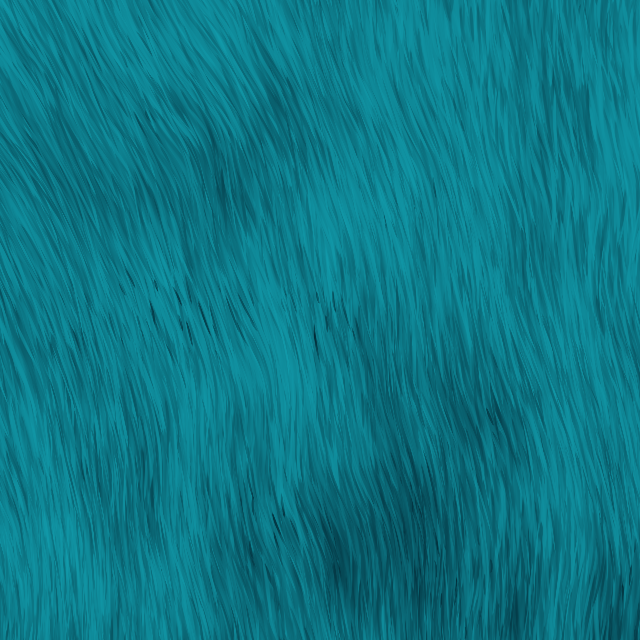
A three.js fragment shader for this texture:

```glsl
// Dense teal fur combed downward, leaning to the right in the upper left.
// Fine tapered hairs are scattered in coordinates bent along the coat's flow,
// then laid over stretched gradient noise, soft shading and dark partings.

#define HAIR_LAYERS 7
#define HAIR_CELL vec2(0.014, 0.085)
#define HAIR_WIDTH 0.0030
#define HAIR_TILT 0.27
#define HAIR_CONTRAST 0.98
#define FIBRE_CONTRAST 0.40
#define CLUMP_CONTRAST 0.36
#define SHADE_CONTRAST 0.38
#define PARTING_DEPTH 0.80
#define BASE_TONE 0.79
#define SHADOW_TEAL vec3(0.02, 0.26, 0.31)
#define LIT_TEAL vec3(0.06, 0.55, 0.61)

varying vec2 vUv;

vec3 hash3(vec2 p) {
  vec3 q = fract(p.xyx * vec3(0.1031, 0.1030, 0.0973));
  q += dot(q, q.yxz + 33.33);
  return fract((q.xxy + q.yzz) * q.zyx);
}

float cornerRamp(vec2 cell, vec2 f, vec2 o) {
  float angle = 6.2832 * hash3(cell + o + 71.0).x;
  return dot(vec2(cos(angle), sin(angle)), f - o);
}

float gradientNoise(vec2 p) {
  vec2 cell = floor(p);
  vec2 f = fract(p);
  vec2 s = f * f * f * (f * (f * 6.0 - 15.0) + 10.0);
  vec2 e = vec2(1.0, 0.0);
  float low = mix(cornerRamp(cell, f, e.yy), cornerRamp(cell, f, e.xy), s.x);
  float high = mix(cornerRamp(cell, f, e.yx), cornerRamp(cell, f, e.xx), s.x);
  return mix(low, high, s.y);
}

// Bends the canvas so that hairs follow lines of constant x.
vec2 combedCoords(vec2 p) {
  float lean = 0.10 * p.y + 0.22 * p.y * p.y * (1.0 - p.x);
  lean += 0.038 * gradientNoise(p * 3.0 + 4.0);
  lean += 0.010 * gradientNoise(p * vec2(9.0, 6.0) + 17.0);
  return vec2(p.x + lean, p.y);
}

// Coverage of one tapered, slightly curved hair; t runs -1 to 1 along it.
float hairMask(vec2 d, float halfLength, float width, vec3 rnd, out float t) {
  t = d.y / halfLength;
  float taper = max(0.0, 1.0 - t * t);
  float across = d.x - (rnd.x - 0.5) * HAIR_TILT * d.y;
  across -= (rnd.y - 0.5) * 0.004 * t * t;
  float edge = abs(across) / (width * (0.3 + 0.7 * taper));
  return smoothstep(0.0, 0.5, taper) * (1.0 - smoothstep(0.4, 1.0, edge));
}

// Lays one layer of scattered hairs over the tone beneath.
float layHairs(float tone, vec2 q, float layer) {
  vec2 shifted = q + layer * vec2(0.137, 0.271);
  vec2 home = floor(shifted / HAIR_CELL);
  for (int j = -1; j <= 1; j++) {
    for (int i = -1; i <= 1; i++) {
      vec2 id = home + vec2(float(i), float(j));
      vec3 place = hash3(id + layer * 37.0);
      vec3 look = hash3(id + layer * 53.0 + 211.0);
      vec2 d = shifted - (id + place.xy) * HAIR_CELL;
      float t;
      float mask = hairMask(d, mix(0.028, 0.075, place.z),
        HAIR_WIDTH * mix(0.55, 1.2, look.z), look, t);
      float pick = fract(place.z * 7.0 + look.z * 5.0);
      float hairTone = (pick - 0.47) * HAIR_CONTRAST - 0.07 * t;
      tone = mix(tone, hairTone, mask * 0.66);
    }
  }
  return tone;
}

// Thin, short gaps between locks.
float partings(vec2 q) {
  vec2 cellSize = vec2(0.012, 0.042);
  vec2 home = floor(q / cellSize);
  float gap = 0.0;
  for (int j = -1; j <= 1; j++) {
    for (int i = -1; i <= 1; i++) {
      vec2 id = home + vec2(float(i), float(j));
      vec3 place = hash3(id + 401.0);
      vec3 look = hash3(id + 733.0);
      float t;
      float mask = hairMask(q - (id + place.xy) * cellSize,
        mix(0.010, 0.034, look.z), 0.0023, look, t);
      gap = max(gap, mask * smoothstep(0.4, 0.95, place.z));
    }
  }
  return gap;
}

// Broad light and shade over the coat.
float coatShade(vec2 p) {
  vec2 hollow = (p - vec2(0.60, 0.14)) / vec2(0.29, 0.27);
  vec2 corner = (p - vec2(1.0, 0.0)) / vec2(0.13, 0.12);
  float shade = BASE_TONE - 0.34 * exp(-dot(hollow, hollow));
  shade -= 0.45 * exp(-dot(corner, corner));
  return shade + SHADE_CONTRAST * gradientNoise(p * 3.5 + 9.0);
}

void main() {
  vec2 q = combedCoords(vUv);
  float fur = FIBRE_CONTRAST * gradientNoise(q * vec2(120.0, 10.0));
  for (int k = 0; k < HAIR_LAYERS; k++) fur = layHairs(fur, q, float(k) + 1.0);
  fur += 0.6 * FIBRE_CONTRAST * gradientNoise(q * vec2(160.0, 16.0) + 31.0);

  float clump = CLUMP_CONTRAST * gradientNoise(q * vec2(13.0, 4.0) + 5.0);
  float sparse = smoothstep(0.05, 0.5, gradientNoise(vUv * vec2(6.0, 5.0) + 23.0));
  float tone = coatShade(vUv) + clump + fur;
  tone -= PARTING_DEPTH * partings(q) * (0.10 + 0.90 * sparse);

  // Soft ceiling keeps the highlights gentle.
  tone = min(tone, 0.95 + 0.45 * (tone - 0.95));
  vec3 colour = mix(SHADOW_TEAL, LIT_TEAL, clamp(tone, -0.6, 1.25));
  gl_FragColor = vec4(max(colour, vec3(0.005, 0.09, 0.12)), 1.0);
}
```
